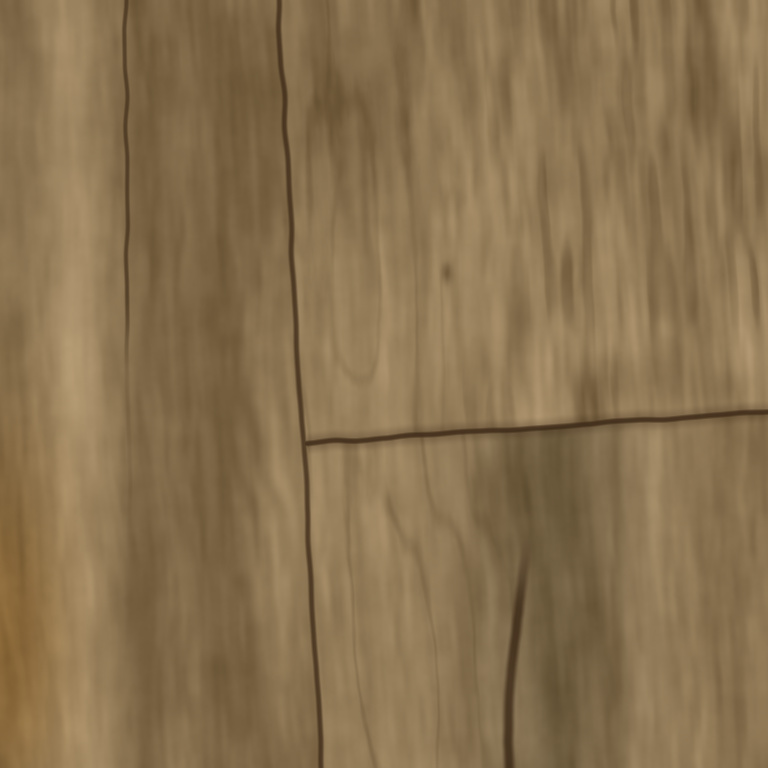
Give the GLSL for this texture, as a WebGL 1 fragment shader.

```glsl
precision highp float;
// Worn oak floor planks with slanted joints, streaky grain and a dark split.

uniform vec2 u_resolution;

const vec3 DARK_OAK = vec3(0.35, 0.27, 0.155);
const vec3 PALE_OAK = vec3(0.69, 0.59, 0.44);
const vec3 JOINT_BROWN = vec3(0.23, 0.155, 0.085);
const vec3 HONEY_TINT = vec3(1.03, 0.90, 0.62);
const vec3 GREY_TINT = vec3(0.96, 0.99, 1.03);

float hash(vec2 p) {
  vec3 q = fract(vec3(p.xyx) * 0.1031);
  q += dot(q, q.yzx + 33.33);
  return fract((q.x + q.y) * q.z);
}

float noise(vec2 p) {
  vec2 i = floor(p);
  vec2 f = fract(p);
  f = f * f * (3.0 - 2.0 * f);
  return mix(mix(hash(i), hash(i + vec2(1.0, 0.0)), f.x),
             mix(hash(i + vec2(0.0, 1.0)), hash(i + vec2(1.0, 1.0)), f.x), f.y);
}

// Layered noise centred on zero.
float fbm(vec2 p) {
  float sum = 0.0;
  float gain = 0.5;
  for (int i = 0; i < 4; i++) {
    sum += gain * (noise(p) - 0.5);
    p = p * 2.03 + vec2(17.3, 9.1);
    gain *= 0.5;
  }
  return sum;
}

// Soft elliptical spot, one at its centre.
float spot(vec2 p, vec2 centre, vec2 radius) {
  vec2 d = (p - centre) / radius;
  return exp(-dot(d, d));
}

// Soft vertical band, one along its axis.
float band(float x, float centre, float width) {
  float d = (x - centre) / width;
  return exp(-d * d);
}

float line(float dist, float halfWidth) {
  return 1.0 - smoothstep(halfWidth * 0.3, halfWidth * 1.7, abs(dist));
}

// Thin wandering dark veins along the contours of stretched noise.
float veins(vec2 p, float width) {
  return 1.0 - smoothstep(0.0, width, abs(noise(p) + 0.25 * fbm(p * 2.0) - 0.5));
}

// Fine fibres: pale and dark streaks of several widths.
float fibres(vec2 p) {
  float coarse = fbm(p * vec2(26.0, 3.5));
  float medium = noise(p * vec2(68.0, 9.0)) - 0.5;
  float fine = noise(p * vec2(125.0, 17.0) + 40.0) - 0.5;
  return 0.45 * coarse + 0.22 * medium + 0.17 * fine;
}

float leftTone(vec2 p, vec2 g) {
  float tone = 0.50 + 0.33 * band(p.x, 0.10 + 0.03 * (0.5 - p.y), 0.045);
  tone -= 0.15 * band(p.x, 0.19, 0.04) + 0.22 * band(p.x, 0.31 - 0.05 * p.y, 0.045);
  tone += 0.16 * spot(p, vec2(0.26, 0.82), vec2(0.035, 0.25));
  tone += 0.24 * spot(p, vec2(0.355, 0.32), vec2(0.045, 0.22));
  tone -= 0.18 * spot(p, vec2(0.36, 0.88), vec2(0.04, 0.17));
  float curl = sin(150.0 * (g.x + 0.16 * g.y + 0.12 * fbm(g * vec2(5.0, 4.0))));
  tone += 0.08 * curl * spot(p, vec2(0.35, 0.34), vec2(0.05, 0.2));
  return tone + 0.75 * fibres(g);
}

float upperTone(vec2 p, vec2 g) {
  float tone = 0.69 - 0.10 * smoothstep(0.55, 1.0, p.y);
  tone -= 0.26 * spot(p, vec2(0.46, 0.86), vec2(0.10, 0.17));
  tone += 0.13 * spot(p, vec2(0.66, 0.68), vec2(0.12, 0.2));
  tone -= 0.15 * spot(p, vec2(0.83, 0.5), vec2(0.14, 0.03));
  tone -= 0.48 * spot(p, vec2(0.582, 0.645), vec2(0.007, 0.014));
  float coarseGrain = smoothstep(0.5, 0.75, p.x);
  tone -= 0.20 * coarseGrain * smoothstep(0.55, 0.85, noise(g * vec2(75.0, 8.0)));
  tone -= 0.13 * (1.0 - coarseGrain) * veins(g * vec2(22.0, 5.0), 0.10);
  return tone + (0.85 + 0.45 * coarseGrain) * fibres(g);
}

float lowerTone(vec2 p, vec2 g) {
  float tone = 0.73 - 0.15 * smoothstep(0.5, 1.0, p.x);
  tone -= 0.34 * band(p.x, 0.73, 0.075) - 0.12 * band(p.x, 0.85, 0.03);
  tone -= 0.22 * spot(p, vec2(0.66, 0.36), vec2(0.06, 0.08));
  tone -= 0.17 * veins(g * vec2(20.0, 3.5), 0.08) * (1.0 - smoothstep(0.5, 0.75, p.x));
  return tone + 0.85 * fibres(g);
}

void main() {
  vec2 p = gl_FragCoord.xy / u_resolution;

  // Joint distances and grain coordinates, which lean with the planks.
  float wobble = 0.004 * (noise(vec2(p.y * 24.0, 3.0)) - 0.5);
  float sideJoint = p.x - 0.419 + 0.057 * p.y + wobble;
  float endJoint = p.y - 0.396 - 0.067 * p.x + 0.004 * (noise(vec2(p.x * 30.0, 8.0)) - 0.5);
  vec2 g = vec2(p.x + 0.05 * p.y + 0.025 * fbm(p * vec2(6.0, 4.0)), p.y);

  // Each plank has its own tone and grain offset.
  float right = smoothstep(-0.002, 0.002, sideJoint);
  float upper = smoothstep(-0.002, 0.002, endJoint);
  float rightTone = mix(lowerTone(p, g + 3.0), upperTone(p, g + 7.0), upper);
  float tone = mix(leftTone(p, g), rightTone, right);
  tone += 0.30 * fbm(p * vec2(9.0, 5.0) + 12.0) + 0.14 * fbm(p * 38.0);

  // Colour, with honey at the lower left and grey in the shaded wood.
  vec3 colour = mix(DARK_OAK, PALE_OAK, clamp(tone, -0.15, 1.12));
  colour *= mix(vec3(1.0), HONEY_TINT, 0.75 * spot(p, vec2(0.0, 0.17), vec2(0.08, 0.25)));
  colour *= mix(vec3(1.0), GREY_TINT, right * (1.0 - upper) * band(p.x, 0.72, 0.1));

  // Long split, faint seam and plank joints.
  float splitPath = p.x - 0.673 + 0.012 * sin(p.y * 11.0 + 1.0) - 0.006 * fbm(vec2(p.y * 12.0, 2.0));
  float split = line(splitPath, 0.006) * (1.0 - smoothstep(0.2, 0.32, p.y));
  float seam = line(p.x - 0.163 - 0.008 * (1.0 - p.y) + wobble, 0.0026);
  seam *= mix(0.12, 0.65, smoothstep(0.5, 0.62, p.y)) * smoothstep(0.25, 0.4, p.y);
  float joint = max(0.75 * line(sideJoint, 0.0032), 0.85 * right * line(endJoint, 0.0038));
  joint = max(joint, 0.25 * right * line(endJoint, 0.010));
  colour = mix(colour, JOINT_BROWN, max(max(0.8 * split, seam), joint));

  gl_FragColor = vec4(colour, 1.0);
}
```
